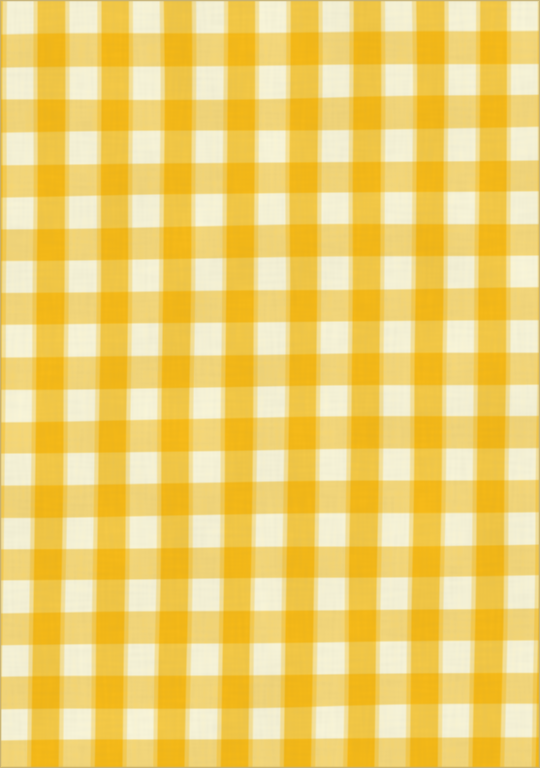
This texture is drawn by a WebGL 1 fragment shader. Its source:

```glsl
precision highp float;
// Yellow and cream gingham cloth: soft-edged checks, slightly skewed, with a fine thread weave.
uniform vec2 u_resolution;

const vec3 CREAM = vec3(0.955, 0.942, 0.835);
const vec3 WEFT_YELLOW = vec3(0.940, 0.830, 0.475);
const vec3 WARP_YELLOW = vec3(0.938, 0.772, 0.270);
const vec3 DEEP_YELLOW = vec3(0.945, 0.715, 0.095);
const vec3 EDGE_SHADE = vec3(0.770, 0.690, 0.450);

// Random unit gradient for a lattice point
vec2 gradientAt(vec2 cell) {
  float angle = 6.2832 * fract(sin(dot(cell, vec2(127.1, 311.7))) * 43758.55);
  return vec2(cos(angle), sin(angle));
}

// Gradient noise, roughly -0.7 to 0.7
float gradientNoise(vec2 p) {
  vec2 i = floor(p);
  vec2 f = fract(p);
  vec2 s = f * f * f * (f * (f * 6.0 - 15.0) + 10.0);
  vec2 e = vec2(1.0, 0.0);
  float a = dot(gradientAt(i), f);
  float b = dot(gradientAt(i + e.xy), f - e.xy);
  float c = dot(gradientAt(i + e.yx), f - e.yx);
  float d = dot(gradientAt(i + e.xx), f - e.xx);
  return mix(mix(a, b, s.x), mix(c, d, s.x), s.y);
}

// Coverage of stripes centred on the integers
float stripe(float t, float halfWidth, float softness) {
  float dist = abs(fract(t + 0.5) - 0.5);
  return 1.0 - smoothstep(halfWidth - softness, halfWidth + softness, dist);
}

// Canvas position to check units: skew, bend and small weaving errors
vec2 checkSpace(vec2 uv) {
  float rise = 1.0 - uv.y;
  float bend = 0.11 * (1.0 - rise * rise);
  float slack = 0.07 * smoothstep(0.94, 1.0, uv.y);
  vec2 c = vec2(8.56 * uv.x - 0.713 - bend,
                11.98 * uv.y - 0.163 - 0.08 * uv.x - slack);
  c.x += 0.025 * gradientNoise(vec2(uv.x * 9.0, uv.y * 4.0) + 3.7);
  c.y += 0.045 * gradientNoise(vec2(uv.x * 2.0, uv.y * 14.0) + 8.3);
  return c;
}

// Blend of the four yarn combinations
vec3 yarnColour(float warp, float weft) {
  vec3 plainRow = mix(CREAM, WARP_YELLOW, warp);
  vec3 dyedRow = mix(WEFT_YELLOW, DEEP_YELLOW, warp);
  return mix(plainRow, dyedRow, weft);
}

void main() {
  vec2 uv = gl_FragCoord.xy / u_resolution;
  vec2 checks = checkSpace(uv);
  vec2 soft = max(vec2(0.02), vec2(8.56, 11.98) / u_resolution);

  // Warp stripes have a solid core and a paler fringe
  float core = stripe(checks.x, 0.218, soft.x);
  float fringe = stripe(checks.x, 0.285, soft.x);
  float warp = mix(0.42 * fringe, 1.0, core);
  float weft = stripe(checks.y, 0.25, soft.y);

  // Uneven threads running both ways
  float warpThread = gradientNoise(vec2(uv.x * 150.0, uv.y * 22.0));
  float weftThread = gradientNoise(vec2(uv.x * 16.0, uv.y * 200.0) + 41.0);
  float slub = gradientNoise(vec2(uv.x * 75.0, uv.y * 9.0) + 19.0);
  float mottle = gradientNoise(uv * vec2(7.0, 10.0) + 5.0);

  // Dye varies most where plain and dyed yarns mix
  float mixed = weft * (1.0 - core);
  float dye = 0.05 * warpThread + 0.04 * weftThread + 0.04 * slub;
  warp = clamp(warp + dye * (0.8 + mixed), 0.0, 1.0);
  vec3 colour = yarnColour(warp, weft);
  colour *= 1.0 + 0.016 * warpThread + 0.016 * weftThread + 0.018 * mottle;

  // Thin shaded rim around the cloth
  vec2 inset = min(uv, 1.0 - uv) * vec2(1.0, 1.42);
  float rimDistance = min(inset.x, inset.y);
  float blur = 0.5 / u_resolution.x;
  float rim = 1.0 - smoothstep(0.0025 - blur, 0.0025 + blur, rimDistance);
  gl_FragColor = vec4(mix(colour, EDGE_SHADE, 0.9 * rim), 1.0);
}
```
